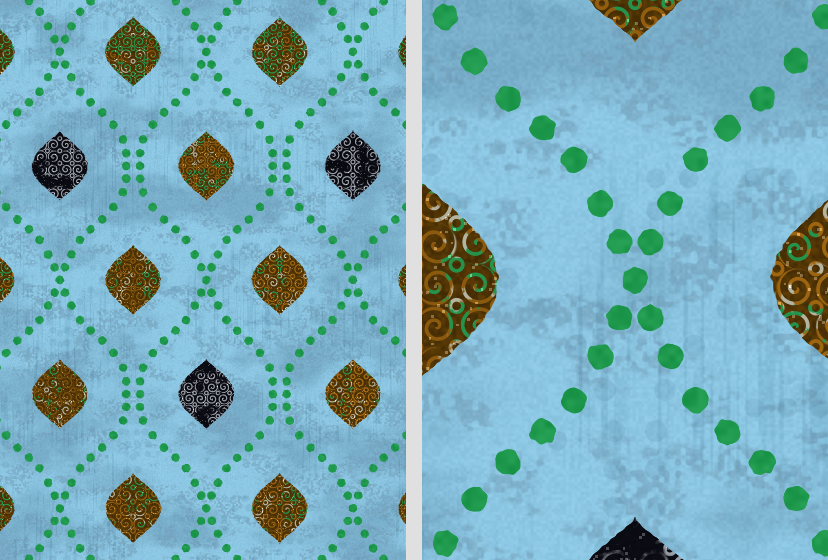
Left, the full canvas; right, a detail of the centre.
This pattern is drawn by a WebGL 1 fragment shader. Its source:

```glsl
precision highp float;
// Ogee lattice of green dots on worn blue cloth, with a pointed medallion in each opening.
// One quarter of the dot chain is mirrored into every tile; medallions sit on a
// half-drop grid, and hash and noise vary their scrolls, tint and wear.

uniform vec2 u_resolution;

const float TAU = 6.2831853;
const float HEIGHT = 768.0;               // canvas height in design units
const vec2 TILE = vec2(201.0, 313.0);     // one lattice repeat
const vec2 CROSSING = vec2(283.0, 384.0); // where two chains meet

float hash(vec2 p) {
  vec3 q = fract(vec3(p.xyx) * 0.1031);
  q += dot(q, q.yzx + 33.33);
  return fract((q.x + q.y) * q.z);
}

float noise(vec2 p) {
  vec2 i = floor(p), f = fract(p);
  f = f * f * (3.0 - 2.0 * f);
  return mix(mix(hash(i), hash(i + vec2(1.0, 0.0)), f.x),
             mix(hash(i + vec2(0.0, 1.0)), hash(i + 1.0), f.x), f.y);
}

float fbm(vec2 p) {
  float sum = 0.0, gain = 0.5;
  for (int i = 0; i < 5; i++) {
    sum += gain * noise(p);
    p = p * 2.03 + 17.0;
    gain *= 0.5;
  }
  return sum;
}

float fill(float d, float aa) {
  return 1.0 - smoothstep(-0.6 * aa, 0.6 * aa, d);
}

// Distance to the dots, using one mirrored quarter of the chain
float dotChain(vec2 p, float radius) {
  vec2 q = abs(mod(p + 0.5 * TILE, TILE) - 0.5 * TILE);
  float d = 1e3;
  for (int i = 0; i < 10; i++) {
    float k = float(i);
    float x = min(11.4 * k - 7.0 * sin(TAU * k / 9.5), 91.0);
    float y = 17.4 * k - 4.8 * exp(-0.6 * (k - 5.6) * (k - 5.6))
                       + 3.0 * exp(-2.0 * (k - 3.2) * (k - 3.2));
    d = min(d, length(q - vec2(x, y)));
  }
  return d - radius;
}

// Rounded sides drawn in to a point at top and bottom
float medallion(vec2 p, vec2 halfSize) {
  float t = min(abs(p.y) / halfSize.y, 1.0);
  float side = (abs(p.x) - halfSize.x * pow(1.0 - t * t, 1.3)) * 0.75;
  return max(side, abs(p.y) - halfSize.y);
}

// Curled tendrils of alternating hand, with small rings between them
float scrolls(vec2 p, float size, float width, float seed, float aa) {
  vec2 cell = floor(p / size);
  vec2 q = p - (cell + 0.5) * size;
  float hand = mod(cell.x + cell.y, 2.0) * 2.0 - 1.0;
  float r = length(q), pitch = size * 0.29;
  float turn = r / pitch + hand * atan(q.y, q.x) / TAU + hash(cell + seed);
  float curl = fill(abs(fract(turn) - 0.5) * pitch - width, aa)
             * (1.0 - smoothstep(0.46, 0.53, r / size));
  float ring = abs(length(abs(q) - 0.5 * size) - 0.15 * size);
  return max(curl, fill(ring - width, aa));
}

vec3 cloth(vec2 p, float aa) {
  float broad = fbm(p * vec2(0.012, 0.018));
  float brushed = fbm(p * vec2(0.035, 0.07) + 40.0);
  float streak = noise(p * vec2(0.5, 0.025));
  vec3 col = mix(vec3(0.47, 0.68, 0.79), vec3(0.55, 0.78, 0.89), smoothstep(0.3, 0.62, broad));
  float scuff = smoothstep(0.47, 0.6, brushed) * smoothstep(0.3, 0.65, noise(p * 0.4));
  col = mix(col, vec3(0.45, 0.62, 0.72), 0.55 * scuff);
  col -= 0.045 * smoothstep(0.55, 0.9, streak) * smoothstep(0.35, 0.6, noise(p * 0.014 + 9.0));
  // Faded dots showing through the cloth
  float ghost = fill(dotChain(p - CROSSING - vec2(100.5, -70.0), 5.0), aa);
  vec2 spot = floor(p / 15.0);
  float stray = fill(length(mod(p, 15.0) - 7.5) - 4.5, aa) * step(0.62, hash(spot));
  float faded = max(ghost, stray * smoothstep(0.5, 0.65, noise(p * 0.02 + 3.0)));
  col = mix(col, vec3(0.38, 0.58, 0.69), 0.22 * faded);
  return col + 0.05 * (noise(p * 0.75) - 0.5);
}

vec3 medallionColor(vec2 q, vec2 id, float aa) {
  float odd = mod(id.y, 2.0);
  float black = odd * mod(id.x + (id.y + 1.0) * 0.5, 2.0);
  float seed = hash(id + 31.0);
  vec2 local = q + 120.0 * seed;
  float lines = scrolls(vec2(abs(q.x), q.y + 9.0 * seed), 15.0 + 5.0 * seed, 0.85, seed * 50.0, aa);
  float worn = fbm(local * 0.07);
  vec3 ground = mix(vec3(0.31, 0.20, 0.02), vec3(0.04, 0.04, 0.07), black);
  ground *= 0.8 + 0.4 * noise(local * 0.6);
  vec3 gold = mix(vec3(0.48, 0.31, 0.04), vec3(0.72, 0.46, 0.08), hash(id + 7.0));
  float greenAmount = mix(0.12, 0.3, step(id.y, -1.5));
  gold = mix(gold, vec3(0.12, 0.62, 0.33), smoothstep(0.7 - greenAmount, 0.74 - greenAmount, worn));
  float pale = smoothstep(0.6, 0.66, fbm(local * 0.08 + 60.0));
  gold = mix(gold, vec3(0.75, 0.76, 0.7), pale);
  vec3 ink = mix(gold, vec3(0.6, 0.62, 0.65), black);
  vec3 col = mix(ground, ink, lines * mix(0.9, smoothstep(0.35, 0.52, worn), black));
  return col + 0.25 * step(0.965, hash(floor(local * 0.8)));
}

void main() {
  float aa = HEIGHT / u_resolution.y;
  vec2 p = vec2(gl_FragCoord.x, u_resolution.y - gl_FragCoord.y) * aa;
  vec3 col = cloth(p, aa);
  float ragged = noise(p * 0.4) - 0.5;

  // Dotted lattice
  vec3 green = vec3(0.12, 0.60, 0.30) + 0.07 * (noise(p * 0.3) - 0.5);
  col = mix(col, green, fill(dotChain(p - CROSSING, 5.8) + 1.3 * ragged, aa));

  // Medallions on a half-drop grid
  vec2 g = (p - CROSSING) / vec2(TILE.x, 0.5 * TILE.y);
  float row = floor(g.y + 0.5);
  float shift = 0.5 * (1.0 - mod(row, 2.0));
  float column = floor(g.x - shift + 0.5);
  vec2 q = (g - vec2(column + shift, row)) * vec2(TILE.x, 0.5 * TILE.y);
  float shape = medallion(q, vec2(38.0, 48.0)) + 1.2 * ragged;
  col = mix(col, medallionColor(q, vec2(column, row), aa), fill(shape, aa));

  gl_FragColor = vec4(clamp(col, 0.0, 1.0), 1.0);
}
```
